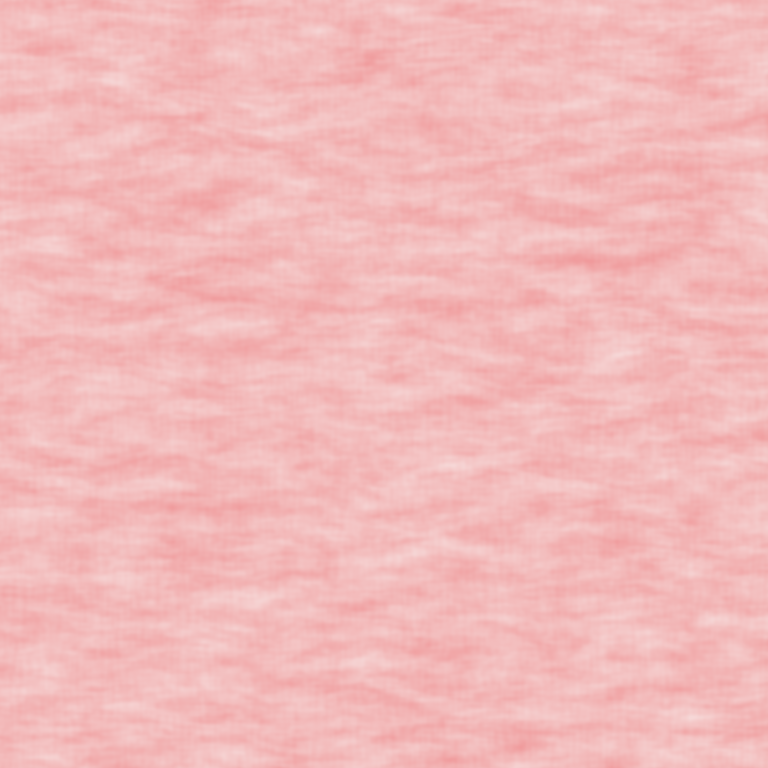
Reproduce this texture procedurally as a Shadertoy shader.

```glsl
// Soft pink cloth with short, flat, wavy horizontal ripples.
// Stretched layers of gradient noise, bent by a slow warp, shade the folds;
// fine crossed noises and a small grain add the weave of the threads.

// Unit gradient at a lattice point
vec2 latticeGradient(vec2 cell) {
    vec3 h = fract(cell.xyx * vec3(0.1031, 0.1030, 0.0973));
    h += dot(h, h.yzx + 33.33);
    float angle = 6.28319 * fract((h.x + h.y) * h.z);
    return vec2(cos(angle), sin(angle));
}

// Gradient noise, roughly -0.7 to 0.7
float gradientNoise(vec2 p) {
    vec2 cell = floor(p), f = fract(p);
    vec2 blend = f * f * f * (f * (f * 6.0 - 15.0) + 10.0);
    float a = dot(latticeGradient(cell), f);
    float b = dot(latticeGradient(cell + vec2(1, 0)), f - vec2(1, 0));
    float c = dot(latticeGradient(cell + vec2(0, 1)), f - vec2(0, 1));
    float d = dot(latticeGradient(cell + vec2(1, 1)), f - vec2(1, 1));
    return mix(mix(a, b, blend.x), mix(c, d, blend.x), blend.y);
}

// Horizontal folds: each layer is finer and weaker than the last
float ripples(vec2 uv) {
    vec2 frequency = vec2(9.5, 34.0);
    float sum = 0.0, strength = 0.88;
    for (int i = 0; i < 3; i++) {
        sum += strength * gradientNoise(uv * frequency + float(i) * 37.3);
        frequency *= vec2(2.0, 1.75);
        strength *= 0.68;
    }
    return sum;
}

// Crossed threads, fine along one axis and long along the other, with grain
float weave(vec2 uv) {
    return gradientNoise(uv * vec2(150.0, 32.0) + 11.7)
         + gradientNoise(uv * vec2(36.0, 150.0) + 71.2)
         + gradientNoise(uv * vec2(105.0, 125.0) + 43.9);
}

void mainImage(out vec4 fragColor, in vec2 fragCoord) {
    vec2 uv = fragCoord / iResolution.y;

    // Tilt the ripples gently up and down
    vec2 bent = uv;
    bent.y += 0.018 * gradientNoise(uv * vec2(6.0, 10.0) + 5.4);
    bent.x += 0.025 * gradientNoise(uv * vec2(7.0, 18.0) + 23.8);

    // Folds, broad patches and threads
    float shade = ripples(bent)
                + 0.32 * gradientNoise(uv * vec2(3.5, 8.0) + 51.6)
                + 0.19 * weave(uv) - 0.03;

    // Rose hollows, pink cloth, pale crests
    vec3 rose = vec3(0.940, 0.605, 0.610);
    vec3 pink = vec3(0.952, 0.733, 0.733);
    vec3 pale = vec3(0.964, 0.845, 0.843);
    vec3 color = mix(pink, rose, clamp(-shade * 0.92, 0.0, 1.0));
    color = mix(color, pale, clamp(shade * 0.98, 0.0, 1.0));

    fragColor = vec4(color, 1.0);
}
```
